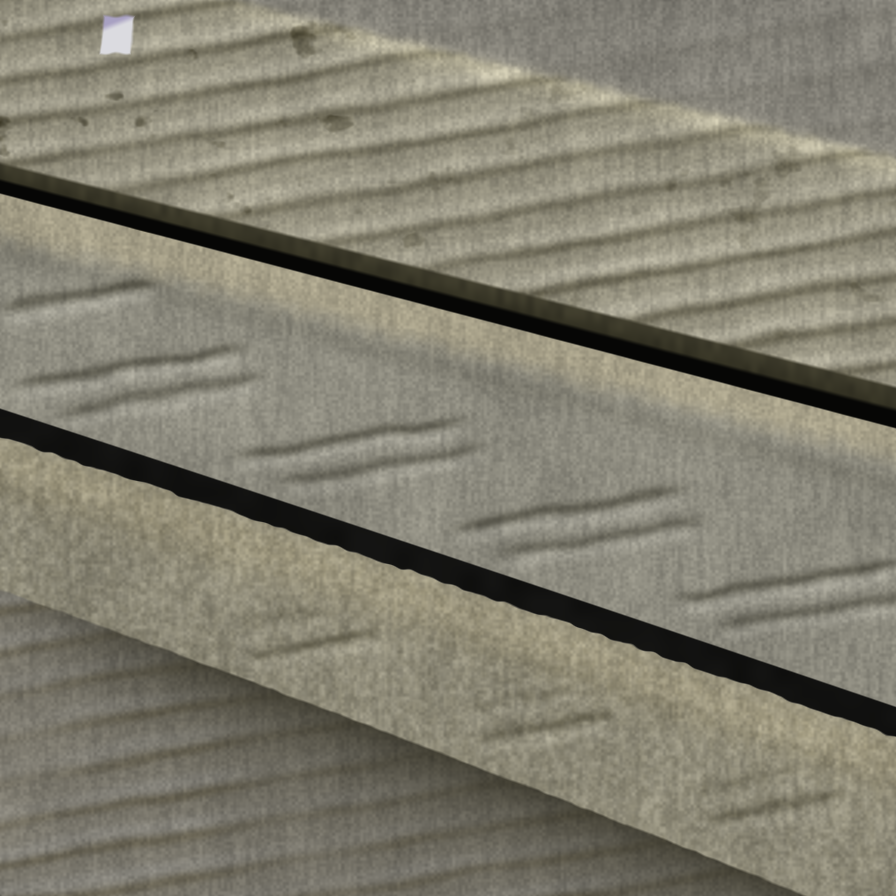
A Shadertoy shader for this texture:

```glsl
// Weathered diagonal boards with dark gaps, slanted saw grooves and vertical fibres.

const float GROOVE_SLOPE = 0.165;

float hash(vec2 p) {
    vec3 q = fract(vec3(p.xyx) * 0.1031);
    q += dot(q, q.yzx + 33.33);
    return fract((q.x + q.y) * q.z);
}

float noise(vec2 p) {
    vec2 i = floor(p), f = fract(p);
    f = f * f * (3.0 - 2.0 * f);
    return mix(mix(hash(i), hash(i + vec2(1, 0)), f.x),
               mix(hash(i + vec2(0, 1)), hash(i + vec2(1, 1)), f.x), f.y);
}

float fbm(vec2 p) {
    float sum = 0.0, amp = 0.5;
    for (int i = 0; i < 4; i++) {
        sum += amp * noise(p);
        p = p * 2.03 + 17.3;
        amp *= 0.5;
    }
    return sum;
}

// Signed height above a slightly bent line.
float above(vec2 p, float start, float slope, float bend) {
    return p.y - start - slope * p.x - bend * p.x * p.x;
}

float cover(float d, float soft) { return smoothstep(-soft, soft, d); }

float bump(float d, float width) { return exp(-d * d / (width * width)); }

// Periodic relief: dark cut at the offset, lit lip just above it.
float ridges(vec2 p, float offset, float period) {
    float v = p.y - GROOVE_SLOPE * p.x - offset + 0.014 * (fbm(p * vec2(9, 16)) - 0.47);
    float a = 6.2832 * v / period;
    return 0.6 * pow(0.5 + 0.5 * cos(a - 1.9), 2.0) - pow(0.5 + 0.5 * cos(a), 5.0);
}

// One short slanted scratch with tapered ends and a lit underside.
float scratch(vec2 p, vec2 centre, float halfLength) {
    vec2 d = p - centre;
    float across = d.y - GROOVE_SLOPE * d.x + 0.008 * (noise(p * 28.0) - 0.5);
    float taper = 1.0 - smoothstep(0.65 * halfLength, halfLength, abs(d.x));
    return taper * (bump(across, 0.0065) - 0.45 * bump(across + 0.014, 0.008));
}

// Pairs of scratches stepping down along the middle board.
float pairedScratches(vec2 p) {
    float sum = 0.0;
    for (int i = -1; i < 4; i++) {
        float k = float(i);
        vec2 c = vec2(max(0.146 + 0.245 * k, 0.09), 0.592 - 0.08 * k);
        sum += scratch(p, c, i < 0 ? 0.1 : 0.145);
        if (i >= 0) sum += 0.8 * scratch(p, c + vec2(0.035, -0.031), 0.13);
    }
    return sum;
}

float looseScratches(vec2 p) {
    float sum = 0.0;
    for (int i = 0; i < 3; i++) {
        vec2 c = vec2(0.355, 0.283) + float(i) * vec2(0.255, -0.092);
        sum += scratch(p, c, 0.085) + 0.5 * scratch(p, c + vec2(-0.03, 0.03), 0.07);
    }
    return sum;
}

// Fine grain and vertical fibres, centred on zero.
float grain(vec2 p) {
    float fibre = noise(p * vec2(170, 22)) + 0.6 * noise(p * vec2(330, 65));
    return 0.07 * (fibre - 0.8) + 0.10 * (noise(p * 290.0) - 0.5)
         + 0.13 * (fbm(p * 11.0) - 0.47);
}

void mainImage(out vec4 fragColor, in vec2 fragCoord) {
    vec2 p = fragCoord / iResolution.xy;
    float soft = max(0.0013, 0.8 / iResolution.y);
    float wear = fbm(p * 6.0 + 4.0);
    float rough = 0.004 * (noise(p * 85.0) - 0.5);

    // Ridged upper board
    float relief = ridges(p, 0.621, 0.048) * (0.45 + 1.1 * wear);
    vec3 col = vec3(0.575, 0.56, 0.49) + 0.14 * relief;
    float chips = smoothstep(0.62, 0.74, fbm(p * vec2(24, 30) + 9.0));
    col -= 0.22 * chips * (1.0 - 0.65 * smoothstep(0.1, 0.6, p.x));

    // Far panel behind a pale seam
    float seam = above(p, 1.062, -0.238, 0.0) + rough;
    vec3 far = vec3(0.515, 0.505, 0.47) + 0.05 * ridges(p, 0.88, 0.06) * wear;
    col = mix(col, far, cover(seam, 0.007));
    col += vec3(0.10, 0.095, 0.075) * bump(seam + 0.009, 0.014) * smoothstep(0.15, 0.4, p.x);

    // Middle board with a pale bevel
    float boardTop = above(p, 0.784, -0.262, 0.0);
    vec3 board = vec3(0.55, 0.542, 0.495) - 0.17 * pairedScratches(p);
    float bevel = cover(boardTop + 0.047 - 0.012 * p.x + 2.0 * rough, 0.018);
    board = mix(board, vec3(0.635, 0.61, 0.52), bevel);
    board -= 0.045 * bump(boardTop + 0.064, 0.014);
    col = mix(col, board, cover(-boardTop, soft));

    // Lower board, warmer and coarser
    float lowerTop = above(p, 0.512, -0.318, -0.017) + rough;
    vec3 lower = mix(vec3(0.545, 0.53, 0.46), vec3(0.61, 0.585, 0.49), bump(lowerTop + 0.025, 0.04));
    lower -= 0.12 * looseScratches(p) + 0.06 * bump(lowerTop + 0.055, 0.012) * wear;
    lower += 0.09 * (noise(p * 150.0) - 0.5);
    col = mix(col, lower, cover(-lowerTop, soft));

    // Shaded ground under the lower board
    float under = above(p, 0.342, -0.36, -0.022) + 0.5 * rough;
    float shade = exp(min(under, 0.0) / 0.075) * smoothstep(-0.1, 0.3, p.x);
    vec3 ground = vec3(0.475, 0.462, 0.42) + vec3(0.13, 0.14, 0.17) * ridges(p, 0.175, 0.047) * wear;
    ground = mix(ground, vec3(0.22, 0.21, 0.165), 0.85 * shade);
    col = mix(col, ground, cover(-under, 1.5 * soft));

    col *= 1.0 + 1.5 * grain(p);

    // Upper gap: olive side wall above a black slot
    float gapTop = above(p, 0.818, -0.25, 0.0);
    float wall = clamp(-gapTop / (gapTop - boardTop < 0.0 ? boardTop - gapTop : 0.04), 0.0, 1.0);
    vec3 slot = mix(vec3(0.24, 0.23, 0.17), vec3(0.15, 0.145, 0.095), wall);
    slot *= 0.9 + 0.25 * noise(p * vec2(120, 60));
    slot = mix(slot, vec3(0.025, 0.025, 0.02), smoothstep(0.48, 0.62, wall));
    col = mix(col, slot, cover(-gapTop, 2.0 * soft) * cover(boardTop, soft));

    // Lower gap
    float slitTop = above(p, 0.544, -0.326, -0.007);
    vec3 slit = vec3(0.055, 0.055, 0.05) + 0.025 * noise(p * 40.0);
    col = mix(col, slit, cover(-slitTop, soft) * cover(lowerTop, soft));

    // Pale flake
    vec2 f = p - vec2(0.131, 0.961);
    f.x -= 0.12 * f.y;
    vec2 box = abs(f) - vec2(0.017, 0.021) - rough;
    vec3 flake = mix(vec3(0.86, 0.86, 0.88), vec3(0.66, 0.63, 0.76), smoothstep(0.008, 0.018, f.y - 0.4 * f.x));
    col = mix(col, flake, cover(-max(box.x, box.y), 1.5 * soft));

    fragColor = vec4(clamp(col, 0.0, 1.0), 1.0);
}
```
